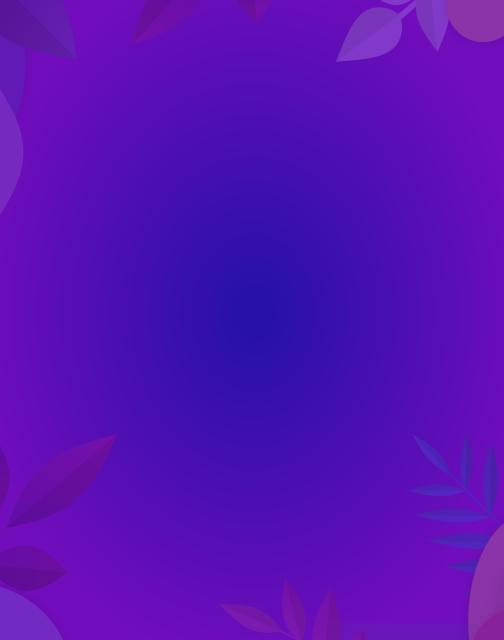
A WebGL 2 fragment shader for this background:

```glsl
#version 300 es
precision highp float;
uniform vec2 u_resolution;
out vec4 fragColor;

#define GRID vec2(606.0, 768.0)
#define GLOW_CENTER vec2(0.503, 0.489)
#define GLOW_CORE vec3(0.138, 0.068, 0.65)
#define GLOW_RIM vec3(0.445, 0.05, 0.74)
#define GLOW_REACH 1.12
#define VEIN_SHADE 0.07
#define SHADOW 0.06
#define PLUM vec3(0.385, 0.05, 0.65)
#define MAGENTA vec3(0.46, 0.065, 0.67)
#define LILAC vec3(0.51, 0.225, 0.79)
#define ROSE vec3(0.545, 0.2, 0.66)
#define INDIGO vec3(0.34, 0.15, 0.78)

float edgeWidth;

float cover(float d) {
  return smoothstep(edgeWidth, -edgeWidth, d);
}

// Pointed leaf; bulge below 1 moves the widest part towards the base
void leaf(inout vec3 col, vec2 p, vec2 base, vec2 tip, float halfWidth,
          float bulge, vec3 baseColor, vec3 tipColor) {
  vec2 span = tip - base;
  float len = length(span);
  vec2 axis = span / len;
  vec2 q = p - base;
  float t = dot(q, axis) / len;
  float side = axis.x * q.y - axis.y * q.x;
  float s = clamp(t, 0.0, 1.0);
  float profile = halfWidth * sin(3.14159 * pow(s, bulge));
  float d = max(abs(side) - profile, max(-t, t - 1.0) * len);
  vec3 tint = mix(baseColor, tipColor, s);
  tint *= 1.0 - VEIN_SHADE * smoothstep(-1.0, 1.0, side);
  col = mix(col, tint, cover(d));
}

// Rounded shape with a soft shadow around it
void blob(inout vec3 col, vec2 p, vec2 center, vec2 radius, vec3 tint) {
  vec2 q = (p - center) / radius;
  float r = length(q);
  float d = r * (r - 1.0) / max(length(q / radius), 1e-4);
  col *= 1.0 - SHADOW * exp(-max(d, 0.0) / 5.0);
  col = mix(col, tint, cover(d));
}

void stem(inout vec3 col, vec2 p, vec2 a, vec2 b, float halfWidth, vec3 tint) {
  vec2 ab = b - a;
  float t = clamp(dot(p - a, ab) / dot(ab, ab), 0.0, 1.0);
  col = mix(col, tint, cover(length(p - a - ab * t) - halfWidth));
}

void topLeaves(inout vec3 col, vec2 p) {
  vec3 violet = vec3(0.38, 0.1, 0.71);
  blob(col, p, vec2(-18.0, 76.0), vec2(49.0, 98.0), violet);
  leaf(col, p, vec2(-48.0, -71.0), vec2(92.0, 71.0), 46.0, 1.0, PLUM * 0.9, vec3(0.4, 0.13, 0.71));
  leaf(col, p, vec2(-15.0, 85.0), vec2(-15.0, 280.0), 43.0, 1.0, vec3(0.46, 0.16, 0.75), vec3(0.46, 0.16, 0.75));
  leaf(col, p, vec2(260.0, -56.0), vec2(158.0, 54.0), 26.0, 1.0, PLUM, MAGENTA);
  leaf(col, p, vec2(303.0, -60.0), vec2(308.0, 26.0), 26.0, 1.0, PLUM, MAGENTA);

  // Pale sprig
  stem(col, p, vec2(474.0, 26.0), vec2(512.0, -7.0), 3.5, LILAC);
  leaf(col, p, vec2(480.0, 18.0), vec2(404.0, 74.0), 28.0, 0.66, LILAC, LILAC);
  leaf(col, p, vec2(516.0, -25.0), vec2(526.0, 62.0), 20.0, 0.8, LILAC, LILAC);
  leaf(col, p, vec2(505.0, -8.0), vec2(450.0, -4.0), 12.0, 1.0, LILAC, LILAC);
  blob(col, p, vec2(581.0, 6.0), vec2(44.5), ROSE);
}

void lowerLeftLeaves(inout vec3 col, vec2 p) {
  leaf(col, p, vec2(-8.0, 625.0), vec2(-5.0, 525.0), 18.0, 1.0, MAGENTA, PLUM);
  stem(col, p, vec2(-5.0, 642.0), vec2(22.0, 622.0), 1.8, MAGENTA);
  leaf(col, p, vec2(8.0, 633.0), vec2(141.0, 521.0), 28.0, 0.95, PLUM, MAGENTA);
  leaf(col, p, vec2(-25.0, 676.0), vec2(81.0, 687.0), 27.0, 1.1, PLUM, MAGENTA * 0.93);
  blob(col, p, vec2(-35.0, 823.0), vec2(124.0), vec3(0.45, 0.165, 0.76));
}

void bottomLeaves(inout vec3 col, vec2 p) {
  // Faint strip of violet along the lower edge
  float strip = smoothstep(744.0, 752.0, p.y) * smoothstep(385.0, 430.0, p.x);
  col = mix(col, vec3(0.4, 0.1, 0.72), 0.7 * strip);

  vec3 pink = vec3(0.48, 0.1, 0.69);
  stem(col, p, vec2(332.0, 755.0), vec2(364.0, 770.0), 1.3, pink);
  leaf(col, p, vec2(338.0, 757.0), vec2(264.0, 725.0), 13.0, 0.85, pink, pink);
  leaf(col, p, vec2(362.0, 771.0), vec2(343.0, 695.0), 13.0, 0.85, pink, MAGENTA);
  leaf(col, p, vec2(388.0, 810.0), vec2(398.0, 704.0), 17.0, 0.9, pink, MAGENTA);
  leaf(col, p, vec2(428.0, 790.0), vec2(436.0, 754.0), 8.0, 1.0, pink, MAGENTA);
}

void fern(inout vec3 col, vec2 p) {
  vec3 tipColor = INDIGO * 0.93;
  stem(col, p, vec2(540.0, 567.0), vec2(625.0, 655.0), 1.2, tipColor);
  leaf(col, p, vec2(543.0, 570.0), vec2(496.0, 521.0), 7.0, 0.9, tipColor, INDIGO);
  for (int k = 0; k < 5; k++) {
    float i = float(k);
    vec2 node = vec2(559.0, 589.0) + i * vec2(30.0, 31.0);
    vec2 sideTip = vec2(490.0, 588.0) + i * vec2(6.0, 29.0) + i * i * vec2(2.8, 0.5);
    leaf(col, p, node, sideTip, 7.0 + i, 0.9, INDIGO, tipColor);
    vec2 upTip = vec2(562.0, 520.0) + i * vec2(29.0, 10.0);
    leaf(col, p, node, upTip, 7.0 + 2.0 * i, 0.9, tipColor, INDIGO * 0.88);
  }
}

void main() {
  vec2 uv = gl_FragCoord.xy / u_resolution;
  vec2 p = vec2(uv.x, 1.0 - uv.y) * GRID;
  edgeWidth = 0.75 * GRID.y / u_resolution.y;

  // Elliptical glow, dark blue core to violet rim
  float r = 2.0 * length(p / GRID - GLOW_CENTER);
  vec3 col = mix(GLOW_CORE, GLOW_RIM, min(r / GLOW_REACH, 1.0));

  topLeaves(col, p);
  lowerLeftLeaves(col, p);
  bottomLeaves(col, p);
  fern(col, p);

  // Rose petals in the lower right corner
  blob(col, p, vec2(640.0, 745.0), vec2(77.0, 131.0), ROSE);
  blob(col, p, vec2(625.0, 722.0), vec2(25.0, 40.0), ROSE * 0.96);
  blob(col, p, vec2(630.0, 795.0), vec2(67.0), vec3(0.53, 0.13, 0.61));
  fragColor = vec4(col, 1.0);
}
```
